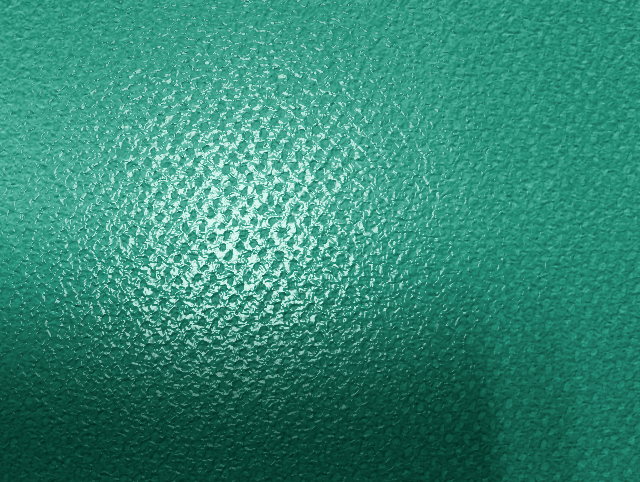
Give the GLSL for this texture, as a Shadertoy shader.

```glsl
float hash(vec2 p) {
    return fract(sin(dot(p, vec2(127.1, 311.7))) * 43758.5453);
}

float noise(vec2 p) {
    vec2 i = floor(p), f = fract(p);
    f = f * f * (3.0 - 2.0 * f);
    return mix(mix(hash(i), hash(i + vec2(1, 0)), f.x),
               mix(hash(i + vec2(0, 1)), hash(i + vec2(1, 1)), f.x), f.y);
}

vec2 turn(vec2 p, float angle) {
    float c = cos(angle), s = sin(angle);
    return vec2(c * p.x - s * p.y, s * p.x + c * p.y);
}

// Distance to the nearest pit of a staggered lattice; 1.0 is its rim
float pitDistance(vec2 p) {
    p = turn(p, -0.06);
    p += 0.007 * (vec2(noise(p * 85.0), noise(p * 85.0 + 31.0)) - 0.5);
    p += 0.004 * (vec2(noise(p * 210.0), noise(p * 210.0 + 17.0)) - 0.5);
    vec2 pitch = vec2(0.036, 0.0225);
    float row = floor(p.y / pitch.y);
    float nearest = 9.0;
    for (float j = -1.0; j <= 1.0; j++) {
        float r = row + j;
        float shift = 0.5 * mod(r, 2.0);
        float column = floor(p.x / pitch.x - shift);
        for (float i = -1.0; i <= 1.0; i++) {
            vec2 id = vec2(column + i, r);
            vec2 jitter = vec2(hash(id), hash(id + 57.0)) - 0.5;
            vec2 center = (id + vec2(shift + 0.5, 0.5) + jitter * 0.26) * pitch;
            vec2 d = p - center;
            d.x -= 0.25 * d.y;
            float size = 0.84 + 0.3 * hash(id + 13.0);
            nearest = min(nearest, length(d / vec2(0.0080, 0.0102)) / size);
        }
    }
    return nearest;
}

// Crinkled grain broken by shallow pits
float relief(vec2 p) {
    vec2 q = p + 0.006 * vec2(noise(p * 95.0 + 3.0), noise(p * 95.0 + 43.0));
    float grain = noise(turn(q, 0.35) * vec2(120.0, 165.0));
    grain += 0.6 * noise(turn(q, -0.7) * vec2(210.0, 250.0) + 9.0);
    return 1.05 * grain + 0.45 * smoothstep(0.5, 1.25, pitDistance(p));
}

// Broad illumination with a shaded lower edge and a brighter right corner
float illumination(vec2 p) {
    float light = mix(0.12, 0.66, smoothstep(0.06, 0.62, p.y));
    float opening = 0.4 * smoothstep(1.0, 1.08, p.x + 0.1 * p.y)
                  + 0.25 * smoothstep(1.16, 1.24, p.x + 0.1 * p.y);
    light = mix(light, 0.56, opening);
    vec2 side = (p - vec2(0.0, 0.64)) / vec2(0.2, 0.24);
    return light + 0.1 * exp(-dot(side, side));
}

vec3 greenRamp(float light) {
    vec3 color = mix(vec3(0.0, 0.18, 0.13), vec3(0.14, 0.56, 0.47),
                     clamp(light / 0.6, 0.0, 1.0));
    return mix(color, vec3(0.42, 0.78, 0.70), clamp((light - 0.6) / 0.4, 0.0, 1.0));
}

void mainImage(out vec4 fragColor, in vec2 fragCoord) {
    vec2 p = fragCoord / iResolution.y;
    float e = 0.002;
    float height = relief(p);
    vec2 slope = vec2(relief(p + vec2(e, 0)), relief(p + vec2(0, e))) - height;

    float pit = pitDistance(p);
    float inside = 1.0 - smoothstep(0.7, 1.15, pit);
    float rim = exp(-pow((pit - 0.95) * 4.0, 2.0));

    vec2 fromLamp = p - vec2(0.5, 0.53);
    float r2 = dot(fromLamp, fromLamp);
    float haze = exp(-r2 * 12.0);

    // Diffuse shading of the embossed plastic
    float light = illumination(p);
    float shade = dot(slope, vec2(0.14, -0.4)) + 0.16 * (noise(turn(p, 0.5) * 200.0) - 0.5);
    light += shade * (0.35 + light) - 0.1 * rim * (0.5 + haze);
    light += 0.2 * haze * (1.0 - inside);
    light += inside * (0.04 + 0.06 * smoothstep(0.55, 1.1, p.x));
    vec3 color = greenRamp(light);

    // Facets tilted toward the lamp glint
    float miss = length(slope - fromLamp * 0.85);
    float glint = 1.0 - smoothstep(0.1, 0.31, miss);
    glint *= exp(-r2 * 2.4) * (1.0 - 0.85 * inside);
    glint *= mix(0.35, 1.0, smoothstep(0.1, 0.4, p.y));
    color = mix(color, vec3(0.85, 0.97, 0.94), glint);

    fragColor = vec4(color, 1.0);
}
```
